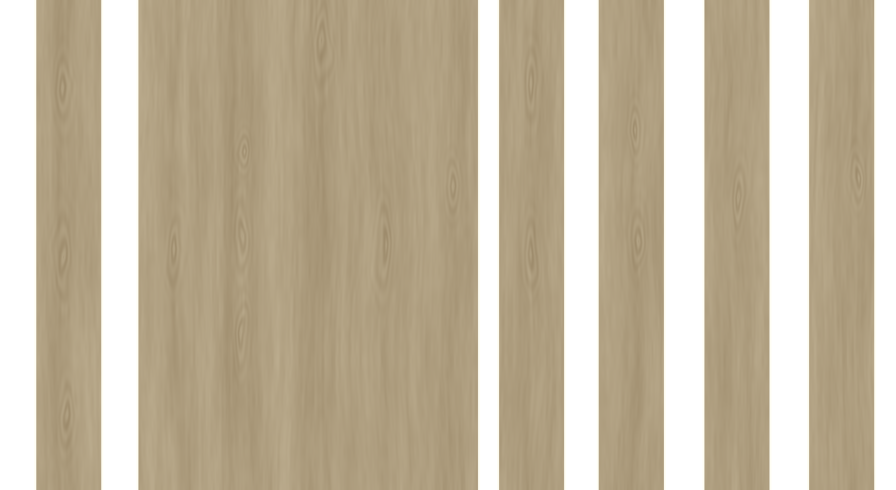
Give the GLSL for this texture, as a WebGL 2 fragment shader.

```glsl
#version 300 es
precision highp float;
// Upright oak boards on white: one wide panel and five narrow planks.
// Stretched noise gives the fibres, soft columns the dark heartwood,
// and warped ellipses the pointed rings of the grain.
uniform vec2 u_resolution;
out vec4 outColor;

#define ASPECT 1.8286
#define FRINGE 0.0022
#define RING_COUNT 15.0
#define RING_DEPTH 0.17
#define FIBRE_DEPTH 0.30
#define BAND_DEPTH 0.19
#define LIGHT_OAK vec3(0.755, 0.697, 0.580)
#define DARK_OAK vec3(0.575, 0.500, 0.375)
#define CREAM vec3(1.0, 0.995, 0.955)

// Left and right side of each board
const vec2 boards[6] = vec2[6](
  vec2(0.0405, 0.1130), vec2(0.1545, 0.5335), vec2(0.5570, 0.6296),
  vec2(0.6682, 0.7410), vec2(0.7862, 0.8588), vec2(0.9030, 0.9757));

// Ring figures: centre x, centre y, half height
const vec3 figures[16] = vec3[16](
  vec3(0.272, 0.69, 0.050), vec3(0.268, 0.52, 0.110), vec3(0.271, 0.31, 0.090),
  vec3(0.195, 0.49, 0.120), vec3(0.428, 0.50, 0.130), vec3(0.506, 0.63, 0.075),
  vec3(0.360, 0.90, 0.120), vec3(0.072, 0.82, 0.100), vec3(0.071, 0.47, 0.130),
  vec3(0.074, 0.15, 0.100), vec3(0.592, 0.82, 0.100), vec3(0.593, 0.48, 0.100),
  vec3(0.710, 0.74, 0.070), vec3(0.711, 0.51, 0.090), vec3(0.825, 0.60, 0.090),
  vec3(0.956, 0.64, 0.070));

// Heartwood columns: centre x, half width, strength (negative is pale)
const vec3 columns[12] = vec3[12](
  vec3(0.268, 0.020, 0.75), vec3(0.358, 0.018, 0.80), vec3(0.195, 0.014, 0.45),
  vec3(0.507, 0.020, 0.65), vec3(0.428, 0.016, 0.35), vec3(0.310, 0.018, -0.45),
  vec3(0.072, 0.014, 0.55), vec3(0.592, 0.016, 0.60), vec3(0.713, 0.016, 0.60),
  vec3(0.823, 0.015, 0.50), vec3(0.950, 0.017, 0.60), vec3(0.165, 0.010, -0.35));

float hash(vec2 p) {
  vec3 q = fract(p.xyx * vec3(0.1031, 0.1030, 0.0973));
  q += dot(q, q.yzx + 33.33);
  return fract((q.x + q.y) * q.z);
}

float noise(vec2 p) {
  vec2 i = floor(p), f = fract(p);
  f = f * f * (3.0 - 2.0 * f);
  return mix(mix(hash(i), hash(i + vec2(1, 0)), f.x),
             mix(hash(i + vec2(0, 1)), hash(i + vec2(1, 1)), f.x), f.y);
}

// Long fibres and short pores, centred on zero
float fibres(vec2 p) {
  float broad = noise(p * vec2(32.0, 1.6)) - 0.5;
  float medium = noise(p * vec2(85.0, 4.0) + 17.0) - 0.5;
  float fine = noise(p * vec2(190.0, 11.0) + 41.0) - 0.5;
  float pores = noise(p * vec2(260.0, 38.0) + 73.0) - 0.5;
  return broad * 0.35 + medium * 0.40 + fine * 0.40 + pores * 0.22;
}

float heartwood(vec2 uv) {
  float sum = 0.0;
  float sway = (noise(vec2(uv.x * 9.0, uv.y * 4.0)) - 0.5) * 0.016;
  for (int i = 0; i < 12; i++) {
    float d = (uv.x + sway - columns[i].x) / columns[i].y;
    sum += columns[i].z * exp(-d * d);
  }
  return sum * (0.65 + 0.7 * noise(vec2(uv.x * 12.0, uv.y * 5.0) + 9.0));
}

// Nested pointed ellipses that fade away from each centre
float rings(vec2 uv) {
  float sum = 0.0;
  vec2 wobble = vec2(noise(uv * vec2(70.0, 16.0)), noise(uv * vec2(50.0, 9.0) + 5.0)) - 0.5;
  for (int i = 0; i < 16; i++) {
    vec3 f = figures[i];
    vec2 q = (uv - f.xy) / vec2(0.008 + 0.045 * f.z, f.z);
    q += wobble * vec2(0.55, 0.35);
    float d = length(vec2(q.x, q.y * 0.7)) + 0.3 * abs(q.y);
    float line = sin(d * RING_COUNT + 2.0 * hash(f.xy * 91.0));
    sum += (line - 0.35) * exp(-1.6 * d * d);
  }
  return sum;
}

vec3 oak(vec2 uv) {
  vec2 p = uv * vec2(ASPECT, 1.0);
  p.x += (noise(p * vec2(10.0, 3.5)) - 0.5) * 0.016;
  float tone = 0.65 + FIBRE_DEPTH * fibres(p) * 1.3;
  tone -= BAND_DEPTH * heartwood(uv);
  tone += RING_DEPTH * rings(uv);
  return mix(DARK_OAK, LIGHT_OAK, clamp(tone, 0.0, 1.1));
}

void main() {
  vec2 uv = gl_FragCoord.xy / u_resolution;
  float soft = 0.75 / u_resolution.x;

  // Signed distance to the nearest board side, negative inside
  float side = 1.0;
  for (int i = 0; i < 6; i++) {
    side = min(side, max(boards[i].x - uv.x, uv.x - boards[i].y));
  }

  // White ground, cream fringe, then the wood
  vec3 color = mix(CREAM, vec3(1.0), smoothstep(FRINGE - soft, FRINGE + soft, side));
  color = mix(oak(uv), color, smoothstep(-soft, soft, side));
  outColor = vec4(color, 1.0);
}
```
